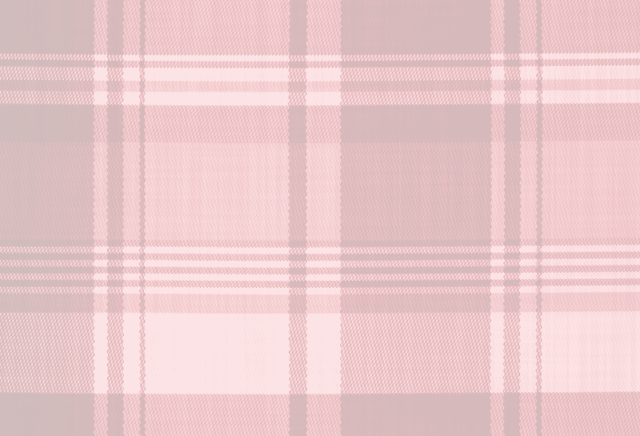
Reproduce this texture procedurally as a WebGL 1 fragment shader.

```glsl
precision highp float;
uniform vec2 u_resolution;

#define CLOTH vec2(768.0, 520.0)
#define REPEAT vec2(476.0, 520.0)
#define THREAD vec2(4.2, 4.0)
#define GREY vec3(0.80, 0.74, 0.74)
#define ROSE vec3(0.84, 0.725, 0.73)
#define PINK vec3(0.91, 0.75, 0.76)
#define BLUSH vec3(0.96, 0.81, 0.82)
#define CREAM vec3(0.99, 0.895, 0.90)
#define WEAVE_CONTRAST 0.30
#define RELIEF 0.07
#define STREAK 0.13

const float PI = 3.14159265;

float hash(vec2 p) {
  vec3 q = fract(vec3(p.xyx) * 0.1031);
  q += dot(q, q.yzx + 33.33);
  return fract((q.x + q.y) * q.z);
}

float noise(vec2 p) {
  vec2 i = floor(p), f = fract(p);
  f = f * f * (3.0 - 2.0 * f);
  return mix(mix(hash(i), hash(i + vec2(1.0, 0.0)), f.x),
             mix(hash(i + vec2(0.0, 1.0)), hash(i + 1.0), f.x), f.y);
}

// Soft stripe covering a..b
float band(float x, float a, float b, float soft) {
  return smoothstep(a - soft, a + soft, x) - smoothstep(b - soft, b + soft, x);
}

// Lightness of the vertical threads
float warpTone(float x, float soft) {
  x = mod(x - 113.0 + 90.0, REPEAT.x) - 90.0;
  return band(x, 0.0, 16.0, soft) + band(x, 35.0, 55.0, soft)
       + band(x, 61.0, 234.0, soft) + band(x, 255.0, 296.0, soft);
}

// Lightness of the horizontal threads, measured from the top
float weftTone(float y, float soft) {
  y = mod(y + 26.0, REPEAT.y) - 26.0;
  float light = band(y, 64.0, 71.0, soft) + band(y, 79.0, 95.0, soft)
              + band(y, 108.0, 124.0, soft) + band(y, 372.0, 468.0, soft);
  for (int i = 0; i < 4; i++) {
    float start = 293.0 + 16.0 * float(i);
    light += band(y, start, start + 8.0, soft);
  }
  float middle = band(y, 95.0, 108.0, soft) + band(y, 169.0, 285.0, soft)
               + band(y, 349.0, 372.0, soft);
  return light + 0.36 * middle;
}

vec3 dye(float tone) {
  float t = clamp(tone, 0.0, 1.0) * 3.0;
  vec3 c = mix(ROSE, PINK, clamp(t, 0.0, 1.0));
  c = mix(c, BLUSH, clamp(t - 1.0, 0.0, 1.0));
  return mix(c, CREAM, clamp(t - 2.0, 0.0, 1.0));
}

void main() {
  vec2 uv = gl_FragCoord.xy / u_resolution;
  vec2 p = vec2(uv.x, 1.0 - uv.y) * CLOTH;
  float pixel = CLOTH.x / u_resolution.x;
  float soft = max(0.8, 0.6 * pixel);

  // Gentle sag of the cloth
  p.y -= 1.6 * sin(uv.x * 4.0) + 1.2 * (noise(p / vec2(170.0, 260.0)) - 0.5);
  p.x += 1.5 * (noise(p.yx / vec2(120.0, 300.0) + 7.0) - 0.5);

  // Staggered crossings, faded when threads become too fine to draw
  float detail = 1.0 - smoothstep(0.42, 0.7, pixel / THREAD.x);
  vec2 phase = PI * vec2(2.0 * p.x / THREAD.x + 0.12 * p.y, p.y / THREAD.y);
  float over = sin(phase.x) * sin(phase.y) * detail;

  // Threads bulge past the stripe edges
  float warp = warpTone(p.x + 0.9 * sin(phase.y) * detail, soft);
  float weft = weftTone(p.y + 0.7 * sin(phase.x) * detail, soft);
  float tone = mix(warp, weft, 0.5 + WEAVE_CONTRAST * over) + RELIEF * over;

  // Uneven yarn and broad fading
  float warpYarn = noise(vec2(p.x / 3.2, p.y / 110.0)) - 0.5;
  float weftYarn = noise(vec2(p.x / 90.0, p.y / 3.6) + 41.0) - 0.5;
  tone += STREAK * (warpYarn + 0.6 * weftYarn);
  tone += 0.05 * (noise(p / 80.0 + 19.0) - 0.5) + 0.02;
  tone -= 0.11 * smoothstep(0.6, 1.0, uv.x);

  vec3 color = dye(tone);
  float faded = (1.0 - smoothstep(0.0, 0.24, uv.x)) * (1.0 - clamp(tone, 0.0, 1.0));
  gl_FragColor = vec4(mix(color, GREY, 0.7 * faded), 1.0);
}
```
